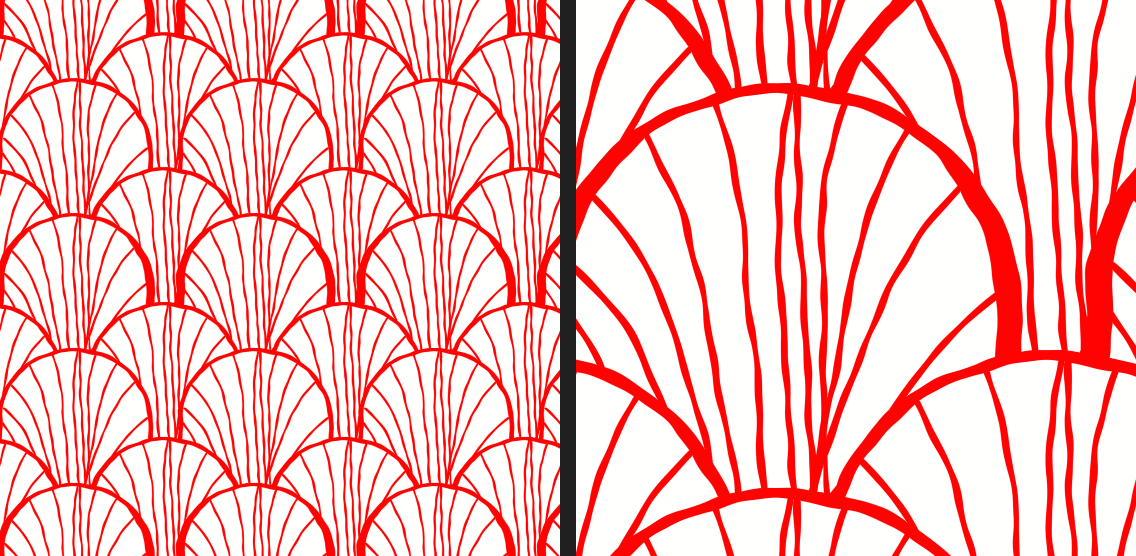
Left: the whole. Right: its middle third, enlarged.
Reproduce this pattern procedurally as a Shadertoy shader.

```glsl
// Overlapping rows of hand-inked red scallop shells with curved ribs on white.
#define CANVAS_WIDTH 768.0              // design units across the canvas
#define PERIOD vec2(247.6, 185.0)       // spacing of shells in one layer
#define FIRST_TOP vec2(104.0, 110.0)    // crown of the first front shell
#define BACK_RISE 63.0                  // how far the in-between row sits higher
#define SHELL_RADII vec2(103.0, 95.0)
#define RIB_HALF_WIDTH 1.5
#define RIM_HALF_WIDTH 2.7
#define HEAVY_RIM 2.5                   // extra side weight on every second row
#define WOBBLE 2.6
#define PAPER vec3(1.0, 1.0, 0.992)
#define INK vec3(1.0, 0.01, 0.01)

const int RIB_COUNT = 11;
const float RIB_FOOT = 186.0;

// Each rib: start x, start depth, x its straight part aims from, foot x
const vec4 RIBS[RIB_COUNT] = vec4[](
    vec4(-101, 100, -95, -60), vec4(-99, 80, -80, -40), vec4(-90, 47, -67, -30),
    vec4(-64, 21, -49, -22), vec4(-32, 3, -24, -9), vec4(3, 0, -9, 4),
    vec4(6, 1, 3, 13), vec4(29, 3, 12, 20), vec4(58, 16, 42, 13),
    vec4(84, 41, 63, 11), vec4(99, 93, 86, 22));

vec2 hashGradient(vec2 cell) {
    float h = fract(sin(dot(cell, vec2(127.1, 311.7))) * 43758.5);
    return vec2(cos(6.2832 * h), sin(6.2832 * h));
}

float gradientNoise(vec2 p) {
    vec2 i = floor(p), f = p - i;
    vec2 u = f * f * f * (f * (f * 6.0 - 15.0) + 10.0);
    vec2 e = vec2(0, 1);
    float low = mix(dot(hashGradient(i), f),
                    dot(hashGradient(i + e.yx), f - e.yx), u.x);
    float high = mix(dot(hashGradient(i + e.xy), f - e.xy),
                     dot(hashGradient(i + e.yy), f - e.yy), u.x);
    return mix(low, high, u.y);
}

float stroke(float d, float halfWidth, float aa) {
    return 1.0 - smoothstep(-aa, aa, abs(d) - halfWidth);
}

// Signed distance to a dome with straight sides below its widest point
float shellDistance(vec2 p) {
    vec2 q = vec2(p.x + 1.5, min(p.y - SHELL_RADII.y, 0.0));
    float mean = 0.5 * (SHELL_RADII.x + SHELL_RADII.y);
    return (length(q / SHELL_RADII) - 1.0) * mean
         + WOBBLE * gradientNoise(p / 27.0 + 3.7);
}

// Ribs hook away from the rim, then run down towards the foot
float ribInk(vec2 p, float aa) {
    float ink = 0.0;
    for (int i = 0; i < RIB_COUNT; i++) {
        vec4 rib = RIBS[i];
        float span = RIB_FOOT - rib.y;
        float t = (p.y - rib.y) / span;
        float rest = clamp(1.0 - t, 0.0, 1.1);
        float hook = (rib.x - rib.z) * pow(rest, 4.0);
        float x = mix(rib.z, rib.w, t) + hook * rest;
        float slope = (rib.w - rib.z - 5.0 * hook) / span;
        float seed = float(i) * 7.3 + 0.4;
        x += WOBBLE * gradientNoise(vec2(p.y / 24.0, seed));
        float d = (p.x - x) / sqrt(1.0 + slope * slope);
        float halfWidth = RIB_HALF_WIDTH
                        * (1.0 + 0.5 * gradientNoise(vec2(p.y / 15.0, seed + 90.0)));
        float started = smoothstep(-aa, aa, p.y - rib.y + 1.0);
        ink = max(ink, started * stroke(d, halfWidth, aa));
    }
    return ink;
}

// Paints one row of shells over the ink already laid down
float paintRow(float ink, vec2 p, float extraWeight, float aa) {
    p.x = mod(p.x + 0.5 * PERIOD.x, PERIOD.x) - 0.5 * PERIOD.x;
    float d = shellDistance(p);
    float inside = 1.0 - smoothstep(-aa, aa, d);
    float side = smoothstep(5.0, 75.0, p.y);
    float halfWidth = RIM_HALF_WIDTH + side * (0.4 + extraWeight)
                    + 0.9 * gradientNoise(p / 13.0);
    ink = mix(ink, ribInk(p, aa), inside);
    return max(ink, stroke(d, halfWidth, aa));
}

void mainImage(out vec4 fragColor, in vec2 fragCoord) {
    // Design units, measured downward from the top left
    float unit = CANVAS_WIDTH / iResolution.x;
    vec2 p = vec2(fragCoord.x, iResolution.y - fragCoord.y) * unit - FIRST_TOP;
    float aa = 0.7 * unit;

    // Higher rows first, so that lower shells overlap them
    float nearest = floor((p.y + 20.0) / PERIOD.y);
    float ink = 0.0;
    for (int i = -1; i <= 1; i++) {
        float row = nearest + float(i);
        float heavy = HEAVY_RIM * mod(row, 2.0);
        vec2 front = p - vec2(0.0, row * PERIOD.y);
        vec2 back = front + vec2(0.5 * PERIOD.x, BACK_RISE);
        ink = paintRow(ink, back, 0.4 * heavy, aa);
        ink = paintRow(ink, front, heavy, aa);
    }
    fragColor = vec4(mix(PAPER, INK, ink), 1.0);
}
```
